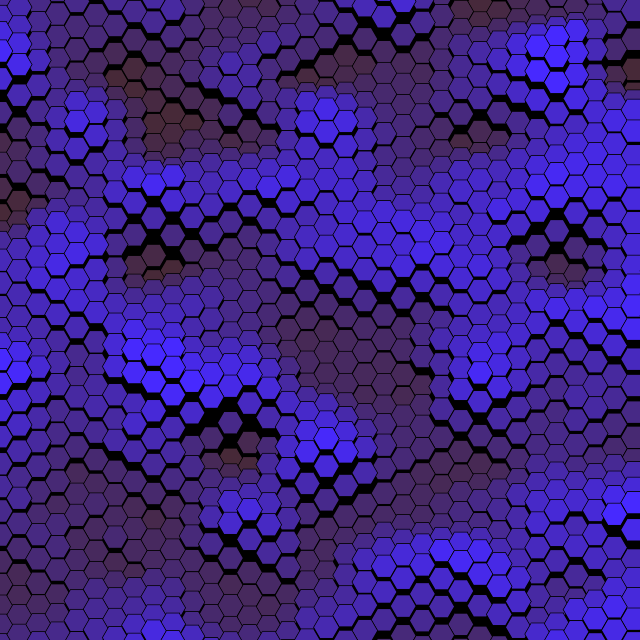
A three.js fragment shader for this pattern:

```glsl
// Field of flat-topped hexagonal tiles, each lifted by a smooth noise height.
// Tiles are painted from back (top) to front (bottom): high tiles are bright blue,
// low ones dusky; lifting opens black gaps below crests and overlaps above them.

#define RADIUS 0.02                  // centre to corner of a tile
#define LIFT 0.07                    // vertical travel over the full height range
#define LINE 0.0012                  // outline width
#define SOFT 0.0018                  // edge smoothing width
#define NOISE_CELL vec2(0.125, 0.1)  // size of the height features
#define DETAIL 0.25                  // share of the finer noise octave
#define SEED vec2(17.0, 43.0)
#define TINT vec2(0.28, 0.16)        // red and green, the same on every tile
#define BLUE_LOW 0.08                // blue at height 0
#define BLUE_HIGH 1.22               // blue at height 1

varying vec2 vUv;

float hash(vec2 p) {
  return fract(sin(dot(p, vec2(127.1, 311.7))) * 43758.5453);
}

float valueNoise(vec2 p) {
  vec2 i = floor(p);
  vec2 f = fract(p);
  f = f * f * (3.0 - 2.0 * f);
  float low = mix(hash(i), hash(i + vec2(1.0, 0.0)), f.x);
  float high = mix(hash(i + vec2(0.0, 1.0)), hash(i + vec2(1.0, 1.0)), f.x);
  return mix(low, high, f.y);
}

float tileHeight(vec2 centre) {
  vec2 p = centre / NOISE_CELL + SEED;
  return mix(valueNoise(p), valueNoise(p * 2.1 + SEED), DETAIL);
}

// Signed distance to the sides of a flat-topped hexagon
float hexagon(vec2 p, float radius) {
  const float COS30 = 0.866025;
  p = abs(p);
  return max(p.y, p.x * COS30 + p.y * 0.5) - radius * COS30;
}

float inside(float d) {
  return 1.0 - smoothstep(-0.5 * SOFT, 0.5 * SOFT, d);
}

void main() {
  // Lattice of columns and half rows; tiles sit where their sum is even
  vec2 pitch = RADIUS * vec2(1.5, 0.866025);
  float leftColumn = floor(vUv.x / pitch.x);
  float nearestHalfRow = floor(vUv.y / pitch.y + 0.5);
  vec3 color = vec3(0.0);

  // Back to front over every half row whose lifted tile can reach this point
  for (int i = 0; i < 11; i++) {
    float halfRow = nearestHalfRow + 5.0 - float(i);
    float column = leftColumn + mod(leftColumn + halfRow, 2.0);
    vec2 centre = vec2(column, halfRow) * pitch;

    float height = tileHeight(centre);
    centre.y += LIFT * (height - 0.5);
    float d = hexagon(vUv - centre, RADIUS);

    // Black outline first, then the coloured face
    float blue = clamp(mix(BLUE_LOW, BLUE_HIGH, height), 0.22, 1.0);
    color *= 1.0 - inside(d - 0.5 * LINE);
    color = mix(color, vec3(TINT, blue), inside(d + 0.5 * LINE));
  }

  gl_FragColor = vec4(color, 1.0);
}
```
